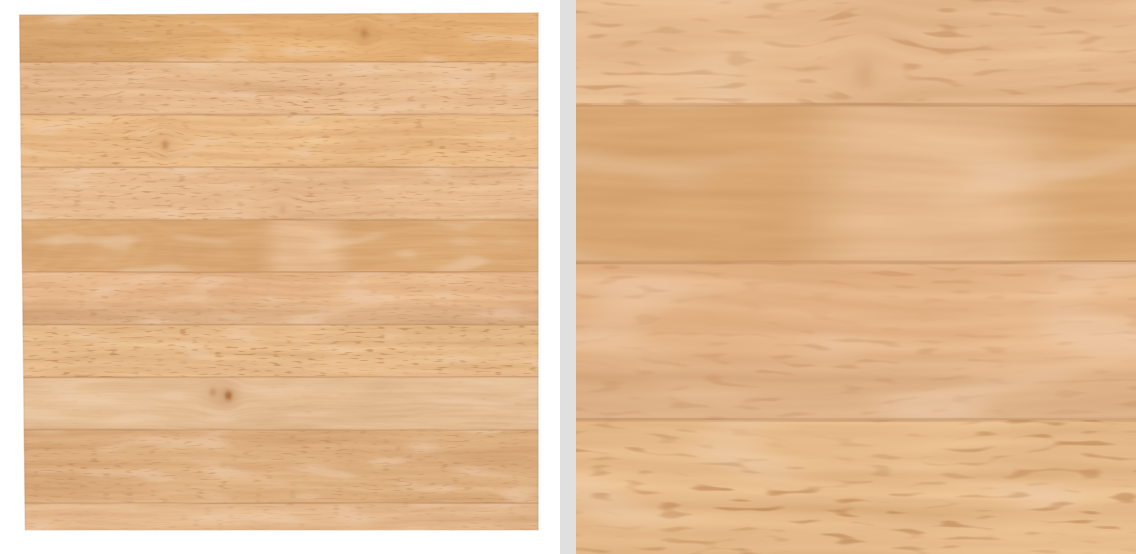
Left, the full canvas; right, a detail of the centre.
Write a Shadertoy shader that draws this texture.

```glsl
// A square butcher-block board of ten glued horizontal planks on white.
// Each plank has its own tone and pore density; stretched gradient noise gives
// growth rings, fibres and pores, and a few knots bend the grain around them.

vec2 gradientAt(ivec2 cell) {
    uint h = uint(cell.x) * 374761393u + uint(cell.y) * 668265263u;
    h = (h ^ (h >> 13)) * 1274126177u;
    float angle = float((h ^ (h >> 16)) & 65535u) * 6.2832 / 65536.0;
    return vec2(cos(angle), sin(angle));
}

float gradientNoise(vec2 p) {
    ivec2 i = ivec2(floor(p));
    vec2 f = fract(p);
    vec2 u = f * f * f * (f * (f * 6.0 - 15.0) + 10.0);
    float a = dot(gradientAt(i), f);
    float b = dot(gradientAt(i + ivec2(1, 0)), f - vec2(1, 0));
    float c = dot(gradientAt(i + ivec2(0, 1)), f - vec2(0, 1));
    float d = dot(gradientAt(i + ivec2(1, 1)), f - vec2(1, 1));
    return mix(mix(a, b, u.x), mix(c, d, u.x), u.y);
}

// Height measured in plank pitches from the top of the first plank
float plankCoord(float y) { return (y - 0.0172) / 0.0948; }

// The ninth plank is wider than the rest, the tenth is cut narrow
float plankIndex(float r) {
    return r > 9.4 ? 9.0 : clamp(floor(r), 0.0, 8.0);
}

// rgb: plank tone, a: pore density
const vec4 planks[10] = vec4[10](
    vec4(0.88, 0.68, 0.46, 0.6), vec4(0.90, 0.73, 0.56, 0.9),
    vec4(0.91, 0.73, 0.53, 0.8), vec4(0.90, 0.73, 0.56, 0.8),
    vec4(0.85, 0.66, 0.46, 0.1), vec4(0.88, 0.70, 0.53, 0.6),
    vec4(0.90, 0.73, 0.54, 1.2), vec4(0.89, 0.74, 0.58, 0.15),
    vec4(0.86, 0.68, 0.50, 0.7), vec4(0.89, 0.72, 0.55, 0.4));

// xy: position from the top left, z: darkness
const vec3 knots[5] = vec3[5](
    vec3(0.408, 0.714, 0.8), vec3(0.380, 0.708, 0.3), vec3(0.295, 0.262, 0.4),
    vec3(0.650, 0.060, 0.4), vec3(0.505, 0.378, 0.15));

vec3 wood(vec2 p, float plank) {
    vec4 tone = planks[int(plank)];
    float shift = plank * 17.3;
    float inPlank = plankCoord(p.y) - plank;

    // Bend the fibres along the plank and around its knots
    float y = p.y + 0.012 * gradientNoise(vec2(p.x * 4.0 + shift, p.y * 9.0));
    float knotDark = 0.0;
    for (int i = 0; i < 5; i++) {
        vec3 k = knots[i];
        if (plankIndex(plankCoord(k.y)) != plank) continue;
        vec2 d = (p - k.xy) * vec2(1.0, 0.8);
        float r2 = dot(d, d);
        y -= 0.75 * d.y * exp(-r2 * 1500.0);
        knotDark += k.z * (exp(-r2 * 25000.0) + 0.25 * exp(-r2 * 2500.0));
    }

    // Broad figure, growth rings, fine fibres and short pores
    float broad = gradientNoise(vec2(p.x * 3.0 + shift, y * 14.0 + shift));
    float rings = gradientNoise(vec2(p.x * 2.5 + shift, y * 90.0));
    float fibres = gradientNoise(vec2(p.x * 14.0 + shift, y * 210.0));
    float mottle = gradientNoise(vec2(p.x * 11.0 + shift, y * 38.0));
    float pores = smoothstep(0.12, 0.5, gradientNoise(vec2(p.x * 48.0 + shift, y * 260.0)));
    float poreZone = 0.7 + gradientNoise(vec2(p.x * 5.0 - shift, y * 30.0));

    vec3 col = tone.rgb;
    if (plank == 4.0) {
        // Pale sapwood patch and nested arches in the smooth plank
        float pale = smoothstep(0.45, 0.51, p.x) - smoothstep(0.58, 0.64, p.x);
        col = mix(col, vec3(0.90, 0.73, 0.56), pale);
        float arch = (0.34 - p.x) * 0.35 - 9.0 * pow(y - 0.445, 2.0);
        rings = mix(rings, 0.25 * sin(arch * 420.0 + mottle * 3.0),
                    0.7 * smoothstep(0.40, 0.25, p.x));
    }
    if (plank == 0.0) col *= 0.96 + 0.05 * smoothstep(0.05, 0.5, p.x);
    if (plank == 5.0) col *= 1.02 - 0.05 * smoothstep(0.4, 1.0, inPlank);

    float ringDepth = 0.05 + 0.07 * min(tone.a, 0.8);
    col *= 1.0 + vec3(0.5, 0.8, 1.1) * (0.08 * broad - ringDepth * rings
                                      + 0.05 * fibres + 0.04 * mottle);
    // Pinkish bleached streaks
    col = mix(col, vec3(0.92, 0.79, 0.67), 0.5 * smoothstep(0.12, 0.55, mottle + 0.3 * broad));
    col = mix(col, vec3(0.69, 0.46, 0.27), clamp(0.42 * tone.a * pores * poreZone, 0.0, 0.6));
    return mix(col, vec3(0.66, 0.41, 0.23), min(knotDark, 0.85));
}

void mainImage(out vec4 fragColor, in vec2 fragCoord) {
    vec2 p = fragCoord / iResolution.xy;
    p.y = 1.0 - p.y;
    float px = 1.0 / iResolution.y;

    float r = plankCoord(p.y);
    float plank = plankIndex(r);
    vec3 col = wood(p, plank);

    // Thin glue seams of uneven darkness
    float top = plank < 8.5 ? plank : 9.4;
    float bottom = plank < 7.5 ? plank + 1.0 : (plank < 8.5 ? 9.4 : 10.4);
    float seam = min(r - top, bottom - r) * 0.0948;
    if (plank == 0.0) seam = (bottom - r) * 0.0948;
    float seamDark = 0.28 + 0.3 * gradientNoise(vec2(p.x * 7.0, bottom * 3.7));
    col = mix(col, vec3(0.66, 0.45, 0.29), seamDark * (1.0 - smoothstep(0.0005, 0.0012 + px, seam)));

    // Slightly skewed board outline
    vec2 nearEdge = p - vec2(mix(0.034, 0.045, p.y), 0.0267 - 0.004 * p.x);
    vec2 farEdge = vec2(0.9615, 0.957) - p;
    float inside = min(min(nearEdge.x, nearEdge.y), min(farEdge.x, farEdge.y));
    col *= 1.0 - 0.06 * (1.0 - smoothstep(0.0, 0.004, inside));
    fragColor = vec4(mix(vec3(1.0), col, smoothstep(-px, px, inside)), 1.0);
}
```
